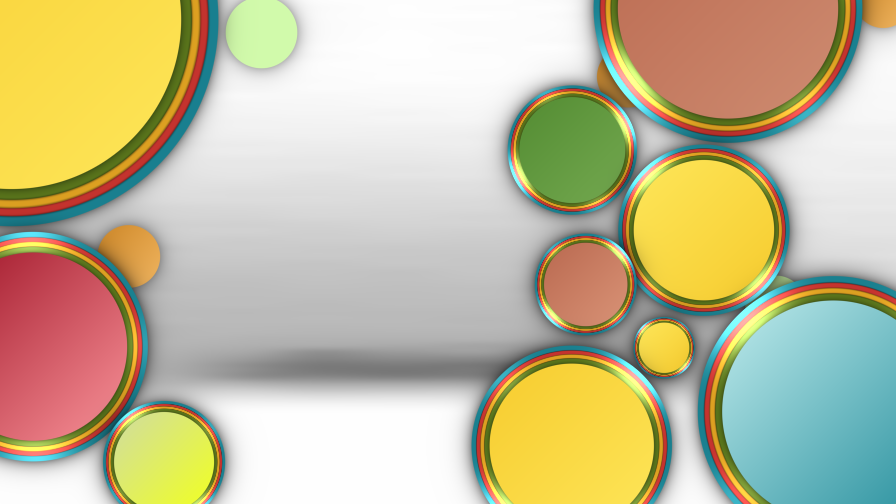
Give the GLSL for this background, as a WebGL 1 fragment shader.

```glsl
precision highp float;
// Glossy discs with striped rims scattered over a pale studio backdrop.

uniform vec2 u_resolution;

const vec3 TEAL = vec3(0.10, 0.50, 0.56);
const vec3 RED = vec3(0.77, 0.20, 0.18);
const vec3 AMBER = vec3(0.87, 0.63, 0.13);
const vec3 OLIVE = vec3(0.36, 0.47, 0.11);
const vec3 YELLOW = vec3(0.99, 0.89, 0.33);
const vec3 GOLD = vec3(0.97, 0.81, 0.20);
const vec3 CLAY = vec3(0.74, 0.43, 0.33);
const vec3 PEACH = vec3(0.84, 0.56, 0.45);
const vec3 ORANGE = vec3(0.84, 0.57, 0.20);
const vec3 APRICOT = vec3(0.92, 0.68, 0.34);
const vec3 MINT = vec3(0.82, 0.98, 0.67);

float hash(vec2 p) {
  return fract(sin(dot(p, vec2(127.1, 311.7))) * 43758.545);
}

float noise(vec2 p) {
  vec2 i = floor(p), f = fract(p);
  f = f * f * (3.0 - 2.0 * f);
  float low = mix(hash(i), hash(i + vec2(1.0, 0.0)), f.x);
  float high = mix(hash(i + vec2(0.0, 1.0)), hash(i + vec2(1.0, 1.0)), f.x);
  return mix(low, high, f.y);
}

// Grey wall that darkens towards the horizon, above a white floor
vec3 backdrop(vec2 p) {
  float streak = noise(p * vec2(0.7, 7.0)) - 0.5;
  float sides = smoothstep(3.0, 0.0, p.x) * 0.0 + smoothstep(11.0, 15.0, p.x);
  float wall = mix(0.72, 0.99, smoothstep(2.8, 8.0, p.y));
  wall = mix(wall, 0.97, 0.5 * sides) + 0.015 * streak;
  float span = smoothstep(2.0, 6.0, p.x) * (1.0 - smoothstep(8.5, 13.0, p.x));
  float h = (p.y - 2.4 - 0.15 * streak) / 0.36;
  wall -= 0.25 * span * exp(-h * h);
  return vec3(mix(0.995, wall, smoothstep(1.6, 2.35, p.y)));
}

// Coverage of a disc, with pixel size px for the soft edge
float cover(float d, float r, float px) {
  return 1.0 - smoothstep(r - px, r + px, d);
}

vec3 dropShadow(vec3 col, float d, float r, float strength) {
  return col * (1.0 - strength * exp(-max(d - r, 0.0) / 0.13));
}

// Diagonal gradient from the upper left to the lower right
vec3 diagonal(vec2 q, vec3 start, vec3 end) {
  return mix(start, end, clamp(0.5 + 0.4 * (q.x - q.y), 0.0, 1.0));
}

vec3 plainDisc(vec3 col, vec2 p, vec2 c, float r, vec3 start, vec3 end, float px) {
  float d = length(p - c);
  col = dropShadow(col, d, r, 0.28);
  return mix(col, diagonal((p - c) / r, start, end), cover(d, r, px));
}

// Four nested stripes; each ends in a thin dark groove
vec3 rim(float t, float w) {
  vec3 c = mix(TEAL, RED, cover(t, 0.952, w));
  c = mix(c, AMBER, cover(t, 0.913, w));
  c = mix(c, OLIVE, cover(t, 0.872, w));
  float groove = 0.0;
  for (int i = 0; i < 3; i++) {
    float g = (t - 0.952 + 0.04 * float(i)) / 0.006;
    groove += exp(-g * g);
  }
  return c * (1.0 - 0.3 * groove);
}

// Rimmed disc; glint holds the axis angle and the strength of the shine
vec3 badge(vec3 col, vec2 p, vec2 c, float r, vec3 start, vec3 end, vec2 glint, float px) {
  vec2 q = (p - c) / r;
  float t = length(q), w = px / r;
  vec2 axis = vec2(cos(glint.x), sin(glint.x));
  vec2 dir = q / max(t, 0.001);
  float shine = pow(abs(dot(dir, axis)), 18.0);
  shine += 0.3 * pow(abs(dot(dir, vec2(-axis.y, axis.x))), 30.0);
  vec3 ring = rim(t, w) * (1.0 + 0.6 * glint.y * shine);
  ring += 0.38 * glint.y * shine;
  ring *= 1.0 - 0.35 * exp(-max(t - 0.82, 0.0) / 0.018);
  col = dropShadow(col, length(p - c), r, 0.45);
  col = mix(col, ring, cover(t, 1.0, w));
  return mix(col, diagonal(q, start, end), cover(t, 0.82, w));
}

void main() {
  // The canvas is nine units high
  vec2 p = gl_FragCoord.xy * 9.0 / u_resolution.y;
  float px = 6.5 / u_resolution.y;
  vec3 col = backdrop(p);

  // Small plain discs behind
  col = plainDisc(col, p, vec2(2.30, 4.42), 0.56, ORANGE, APRICOT, px);
  col = plainDisc(col, p, vec2(4.67, 8.42), 0.64, MINT, MINT, px);
  col = plainDisc(col, p, vec2(15.77, 9.02), 0.52, ORANGE, APRICOT, px);
  col = plainDisc(col, p, vec2(11.21, 7.63), 0.55, ORANGE, APRICOT, px);
  col = plainDisc(col, p, vec2(13.85, 3.54), 0.54, MINT, MINT, px);

  // Left group
  col = badge(col, p, vec2(0.21, 8.65), 3.69, GOLD, YELLOW, vec2(0.0), px);
  col = badge(col, p, vec2(0.59, 2.81), 2.05, vec3(0.66, 0.13, 0.20), vec3(0.94, 0.52, 0.55), vec2(1.6, 0.6), px);
  col = badge(col, p, vec2(2.93, 0.75), 1.09, vec3(0.83, 0.88, 0.57), vec3(0.93, 0.99, 0.18), vec2(2.2, 0.8), px);

  // Right group
  col = badge(col, p, vec2(13.0, 8.85), 2.40, CLAY, PEACH * 0.95, vec2(0.65, 1.0), px);
  col = badge(col, p, vec2(10.22, 6.32), 1.155, vec3(0.34, 0.56, 0.21), vec3(0.44, 0.65, 0.30), vec2(0.45, 1.0), px);
  col = badge(col, p, vec2(12.57, 4.89), 1.53, YELLOW, GOLD, vec2(2.36, 1.0), px);
  col = badge(col, p, vec2(10.46, 3.92), 0.91, CLAY, PEACH, vec2(0.75, 1.0), px);
  col = badge(col, p, vec2(11.86, 2.79), 0.55, YELLOW, GOLD, vec2(2.4, 0.8), px);
  col = badge(col, p, vec2(10.21, 1.04), 1.79, GOLD, YELLOW, vec2(0.8, 1.0), px);
  col = badge(col, p, vec2(14.88, 1.65), 2.42, vec3(0.68, 0.88, 0.89), vec3(0.20, 0.59, 0.64), vec2(2.33, 1.0), px);

  gl_FragColor = vec4(col, 1.0);
}
```
